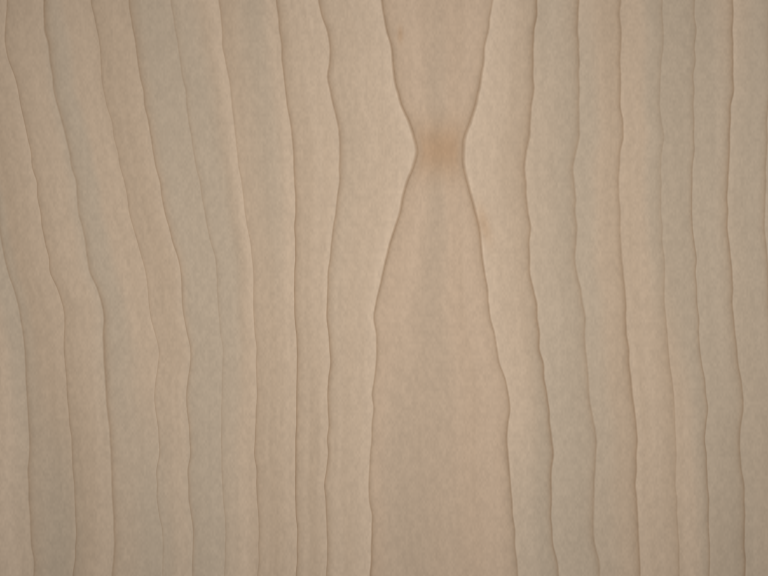
Reproduce this texture procedurally as a WebGL 1 fragment shader.

```glsl
precision highp float;
// Pale planed wood: upright growth rings leaning around an hourglass figure.
// A warped distance from the hourglass gives the rings; each darkens towards
// a thin brown line, with stretched noise for fibres and fine noise for grain.
uniform vec2 u_resolution;

const vec3 LIGHT_WOOD = vec3(0.775, 0.688, 0.595);
const vec3 DARK_WOOD = vec3(0.640, 0.555, 0.462);
const vec3 GREY_WOOD = vec3(0.665, 0.608, 0.530);
const vec3 PINK_WOOD = vec3(0.715, 0.612, 0.515);
const vec3 LINE_BROWN = vec3(0.545, 0.430, 0.325);
const vec3 SAP_ORANGE = vec3(0.660, 0.520, 0.390);

const vec2 WAIST = vec2(0.765, 0.74);    // narrowest point of the hourglass
const float WAIST_HALF = 0.035;
const float FLARE_HALF = 0.125;
const float FLARE_RATE = 4.5;
const float LEFT_SPACING = 0.080;
const float RIGHT_SPACING = 0.062;
const float LEFT_LEAN = 0.115;
const float RIGHT_LEAN = 0.030;
const float LINE_WIDTH = 0.0035;
const float GRAIN = 0.038;
const float VIGNETTE = 0.13;

float hash(vec2 p) {
  return fract(sin(dot(p, vec2(127.1, 311.7))) * 43758.5453);
}

float noise(vec2 p) {
  vec2 i = floor(p);
  vec2 f = fract(p);
  f = f * f * (3.0 - 2.0 * f);
  float low = mix(hash(i), hash(i + vec2(1.0, 0.0)), f.x);
  float high = mix(hash(i + vec2(0.0, 1.0)), hash(i + vec2(1.0, 1.0)), f.x);
  return mix(low, high, f.y);
}

// Horizontal offset from the waist after leaning and wobbling the fibres.
float bentOffset(vec2 p) {
  float dx = p.x - WAIST.x;
  float fall = 1.0 - smoothstep(0.25, 1.0, p.y);
  dx -= fall * (LEFT_LEAN * smoothstep(0.10, 0.55, -dx)
              + RIGHT_LEAN * smoothstep(0.10, 0.50, dx));
  dx += 0.034 * (noise(vec2(p.x * 3.0, p.y * 4.0)) - 0.5);
  dx += 0.013 * (noise(vec2(p.x * 7.0, p.y * 13.0) + 9.0) - 0.5);
  return dx + 0.004 * (noise(vec2(p.x * 14.0, p.y * 38.0) + 31.0) - 0.5);
}

void main() {
  vec2 p = gl_FragCoord.xy / u_resolution.y;
  float dx = bentOffset(p);
  float side = dx < 0.0 ? -1.0 : 1.0;

  // Hourglass outline; its bend fades away from the centre.
  float dy = sqrt(pow(p.y - WAIST.y, 2.0) + 0.0009) - 0.03;
  float waist = mix(FLARE_HALF, WAIST_HALF, exp(-dy * FLARE_RATE));
  float beyond = max(abs(dx) - waist, 0.0);
  float outline = mix(FLARE_HALF, waist, exp(-beyond * 6.0));
  float d = abs(dx) - outline;
  float across = side * (d < 0.0 ? 0.1 * abs(dx) / waist : 0.1 + d);

  // Irregular rings: dark and soft inwards, cut off sharply outwards.
  float spacing = side < 0.0 ? LEFT_SPACING : RIGHT_SPACING;
  float uneven = noise(vec2(d * 12.0 + side * 7.0, 3.5)) - 0.5;
  float t = d / spacing + 0.35 * uneven * smoothstep(0.0, 0.1, d);
  float f = fract(t);
  float id = floor(t + 0.5);
  float strength = id < 0.0 ? 0.0 : mix(0.35, 1.0, hash(vec2(id, side + 5.0)));
  strength = id == 0.0 ? 0.9 : strength;
  strength *= 0.6 + 0.5 * noise(vec2(id * 3.7 + side, p.y * 5.0));
  float outer = f * spacing;
  float cut = smoothstep(0.0, LINE_WIDTH, outer);
  float line = mix(1.0, exp((outer - spacing) / LINE_WIDTH), cut);
  float late = mix(1.0, pow(f, 4.0), cut);
  float early = exp(-outer / 0.022) * cut;

  // Long fibres and broad colour drifts.
  float broad = noise(vec2(across * 13.0, p.y * 1.1) + 17.0) - 0.5;
  float streak = noise(vec2(across * 42.0, p.y * 1.6) + 43.0) - 0.5;
  float fibre = noise(vec2(across * 130.0, p.y * 4.0) + 71.0) - 0.5;
  float inside = 1.0 - smoothstep(-0.012, 0.004, d);

  float tone = 0.64 + 0.34 * broad + 0.26 * streak + 0.13 * fibre;
  tone += strength * (0.22 * early - 0.34 * late);
  vec3 color = mix(DARK_WOOD, LIGHT_WOOD, clamp(tone, 0.0, 1.1));
  float grey = noise(vec2(across * 17.0, p.y * 1.4) + 103.0);
  color = mix(color, GREY_WOOD, 0.55 * smoothstep(0.45, 0.85, grey));
  color = mix(color, PINK_WOOD, 0.45 * inside);
  color = mix(color, LINE_BROWN, 0.52 * strength * line);

  // Sap stain at the waist, a trail below it and a small knot above.
  vec2 q = p - WAIST;
  float stain = inside * exp(-dot(q * q, vec2(300.0, 500.0)));
  vec2 trail = q - vec2(0.075, -0.13);
  trail.x += 0.25 * trail.y;
  stain += 0.6 * exp(-dot(trail * trail, vec2(9000.0, 900.0)));
  vec2 knot = q - vec2(-0.07, 0.20);
  stain += 0.7 * exp(-dot(knot * knot, vec2(40000.0, 5000.0)));
  color = mix(color, SAP_ORANGE, 0.6 * min(stain, 1.0));

  // Fine pores and the fall of light towards the corners.
  float pores = noise(p * vec2(330.0, 210.0)) + noise(p * vec2(170.0, 90.0) + 7.0) - 1.0;
  color *= 1.0 + GRAIN * pores;
  vec2 c = (gl_FragCoord.xy / u_resolution - vec2(0.55, 0.58)) * 1.8;
  color *= 1.025 - VIGNETTE * dot(c, c) * 0.7;
  gl_FragColor = vec4(color, 1.0);
}
```
